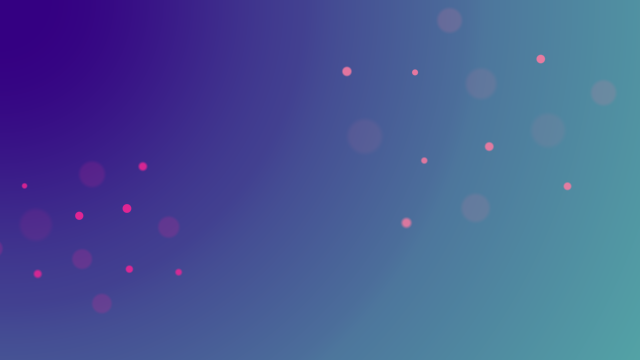
This background is drawn by a WebGL 2 fragment shader. Its source:

```glsl
#version 300 es
precision highp float;
// Indigo to teal radial gradient with two drifts of pink bokeh lights.

uniform vec2 u_resolution;
out vec4 fragColor;

float hash(float n) {
    return fract(sin(n * 127.1) * 437.58);
}

// Colour ramp by distance from the upper left corner, in canvas heights.
vec3 backdrop(float reach) {
    vec3 color = mix(vec3(0.205, 0.0, 0.51), vec3(0.262, 0.27, 0.57), smoothstep(0.1, 0.98, reach));
    color = mix(color, vec3(0.30, 0.45, 0.61), clamp((reach - 0.85) / 0.5, 0.0, 1.0));
    return mix(color, vec3(0.325, 0.64, 0.65), clamp((reach - 1.3) / 0.75, 0.0, 1.0));
}

// Disc coverage with an edge never thinner than a pixel.
float disc(vec2 offset, float radius, float blur) {
    float edge = max(radius * blur, 0.75 / u_resolution.y);
    return 1.0 - smoothstep(radius - edge, radius + edge, length(offset));
}

// Lights spread over an ellipse on a golden-angle spiral; even ones are in focus.
vec3 addLights(vec3 color, vec2 p, vec2 center, vec2 extent, vec3 tint, float seed) {
    const int COUNT = 13;
    for (int i = 0; i < COUNT; i++) {
        float n = float(i);
        float angle = n * 2.4 + seed;
        float spread = sqrt((n + 0.5) / float(COUNT));
        vec2 offset = p - center - extent * spread * vec2(cos(angle), sin(angle));
        float size = hash(n + seed);
        bool focused = i % 2 == 0;
        float radius = focused ? mix(0.007, 0.013, size) : mix(0.022, 0.05, size);
        float blur = focused ? mix(0.15, 0.5, hash(n + seed + 40.0)) : 0.2;
        float strength = focused ? mix(0.95, 0.65, blur) : mix(0.22, 0.07, size);
        color = mix(color, tint, strength * disc(offset, radius, blur));
    }
    return color;
}

void main() {
    vec2 p = gl_FragCoord.xy / u_resolution.y;
    float aspect = u_resolution.x / u_resolution.y;
    vec3 color = backdrop(length(p - vec2(0.0, 1.0)));

    // Magenta drift at lower left, paler rose drift at upper right.
    color = addLights(color, p, vec2(0.14 * aspect, 0.36), vec2(0.29, 0.24), vec3(0.95, 0.14, 0.58), 2.1);
    color = addLights(color, p, vec2(0.74 * aspect, 0.65), vec2(0.40, 0.35), vec3(0.98, 0.48, 0.63), 5.3);

    fragColor = vec4(color, 1.0);
}
```
